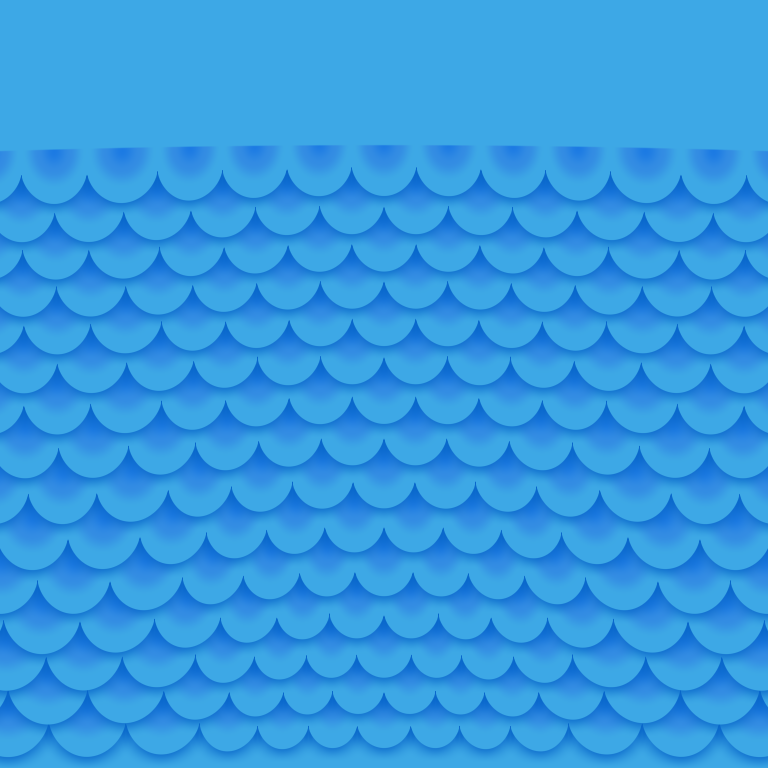
Give the GLSL for this pattern, as a WebGL 2 fragment shader.

```glsl
#version 300 es
precision highp float;

uniform vec2 u_resolution;
out vec4 fragColor;

const float ROWS = 15.0;
const vec3 RIM_BLUE = vec3(0.24, 0.66, 0.90);
const vec3 MID_BLUE = vec3(0.20, 0.55, 0.89);
const vec3 CORE_BLUE = vec3(0.11, 0.48, 0.89);
const vec3 SHADOW_BLUE = vec3(0.03, 0.40, 0.79);

// Signed horizontal position of cusp k, pinched toward the lower rows
float cuspX(float k, float row) {
  float a = abs(k);
  float pinch = 0.0013 * min(row, 5.0) + 0.0495 * smoothstep(7.0, 14.5, row);
  float dip = pow(max(sin(a * 0.425), 0.0), 1.3);
  float x = 0.0846 * a - pinch * dip + 0.0078 * smoothstep(3.5, 4.7, a);
  return sign(k) * x;
}

// Depth from the canvas top of the lowest line of a row, bowed at the sides
float rowBottom(float x, float row) {
  float t = (row - 1.0) / (ROWS - 1.0);
  float spacing = 0.2552 + 0.7188 * t - 0.0117 * sin(6.28319 * pow(t, 1.45));
  float offset = (row - 10.5) / 3.0;
  float bow = 0.0104 + 0.013 * exp(-offset * offset);
  return spacing + bow * smoothstep(0.05, 0.42, abs(x));
}

float cuspDepth(float k, float row) {
  return 0.235 * (cuspX(k + 1.0, row) - cuspX(k - 1.0, row));
}

// Returns the position across the scale (-1 to 1) and its edge depth
vec2 scaleEdge(float x, float row) {
  float side = abs(x);
  float k = mod(row, 2.0) > 0.5 ? -0.5 : 0.0;
  float left = cuspX(k, row);
  float right = cuspX(k + 1.0, row);
  for (int i = 0; i < 7; i++) {
    if (right > side) break;
    k += 1.0;
    left = right;
    right = cuspX(k + 1.0, row);
  }
  float across = clamp((side - left) / (right - left), 0.0, 1.0);
  float t = 2.0 * across - 1.0;
  float depth = mix(cuspDepth(k, row), cuspDepth(k + 1.0, row), across);
  float curve = pow(max(1.0 - t * t, 0.0), 0.6);
  return vec2(t, rowBottom(x, row) - depth * (1.0 - curve));
}

// Soft shadow cast below a row, blurred sideways and downward
float rowShadow(vec2 p, float row) {
  float sum = 0.0;
  for (int i = -2; i <= 2; i++) {
    float edge = scaleEdge(p.x + 0.0065 * float(i), row).y;
    sum += smoothstep(-0.014, 0.014, edge + 0.006 - p.y);
  }
  return sum / 5.0;
}

// Rounded gradient from a deep core to a light rim
vec3 scaleColor(float t, float rise) {
  float q = length(vec2(0.75 * t, max(0.068 - rise, 0.0) / 0.068));
  vec3 inner = mix(CORE_BLUE, MID_BLUE, smoothstep(0.0, 0.38, q));
  return mix(inner, RIM_BLUE, smoothstep(0.35, 0.72, q));
}

// Edge coverage, widened where the outline is steep
float edgeCover(vec2 p, float edge, float row, float pixel) {
  float rise = scaleEdge(p.x + pixel, row).y - scaleEdge(p.x - pixel, row).y;
  float slope = rise / (2.0 * pixel);
  float width = 0.7 * pixel * sqrt(1.0 + slope * slope);
  return smoothstep(-width, width, edge - p.y);
}

void main() {
  vec2 uv = gl_FragCoord.xy / u_resolution;
  vec2 p = vec2(uv.x - 0.5, 1.0 - uv.y);
  float pixel = 1.0 / min(u_resolution.x, u_resolution.y);
  vec3 color = RIM_BLUE;

  // Rows from bottom to top, each overlapping the one below
  for (float row = ROWS; row > 0.5; row -= 1.0) {
    float rise = rowBottom(p.x, row) - p.y;
    if (rise > 0.16 || rise < -0.04) continue;
    vec2 scale = scaleEdge(p.x, row);
    color = mix(color, SHADOW_BLUE, rowShadow(p, row));
    float cover = edgeCover(p, scale.y, row, pixel);
    color = mix(color, scaleColor(scale.x, rise), cover);
  }

  // Plain band above the slightly arched top of the scales
  float top = 0.189 + 0.031 * p.x * p.x;
  color = mix(RIM_BLUE, color, smoothstep(-pixel, pixel, p.y - top));
  fragColor = vec4(color, 1.0);
}
```
